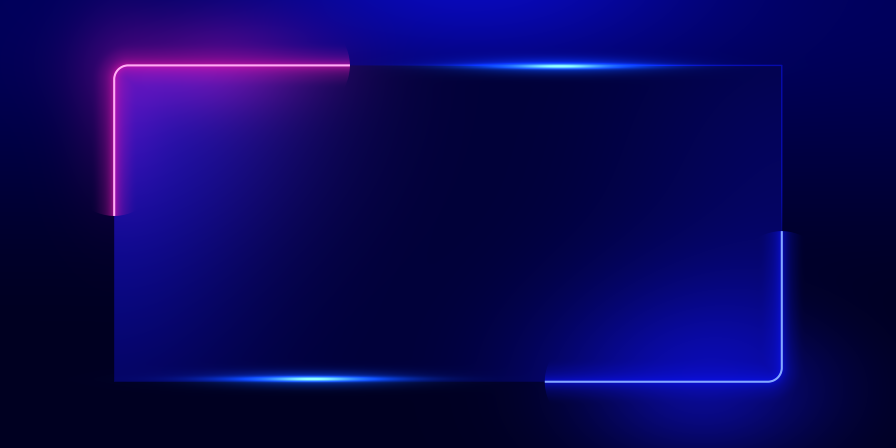
Reproduce this background procedurally as a WebGL 1 fragment shader.

```glsl
precision highp float;
// Neon frame: a dark blue panel with pink and blue glowing corners and two light flares.

uniform vec2 u_resolution;

const vec2 CENTER = vec2(1.0, 0.501);
const vec2 HALF_SIZE = vec2(0.745, 0.353);
const float CORNER = 0.031;

const vec3 NIGHT = vec3(0.0, 0.0, 0.13);
const vec3 PANEL = vec3(0.0, 0.0, 0.205);
const vec3 ROYAL = vec3(0.05, 0.05, 0.58);
const vec3 VIOLET = vec3(0.12, 0.05, 0.25);
const vec3 PINK = vec3(0.88, 0.08, 0.68);
const vec3 PINK_CORE = vec3(1.0, 0.68, 0.96);
const vec3 BLUE = vec3(0.04, 0.07, 0.95);
const vec3 BLUE_CORE = vec3(0.52, 0.66, 1.0);
const vec3 AZURE = vec3(0.04, 0.38, 1.0);

// Signed distance to a box with rounded corners
float roundedBox(vec2 p, vec2 halfSize, float radius) {
    vec2 q = abs(p) - halfSize + radius;
    return length(max(q, 0.0)) + min(max(q.x, q.y), 0.0) - radius;
}

// Soft elliptical spot
float spot(vec2 p, vec2 center, vec2 size) {
    vec2 q = (p - center) / size;
    return exp(-dot(q, q));
}

// Antialiased stroke around zero distance
float stroke(float d, float width, float pixel) {
    return 1.0 - smoothstep(max(width - 0.6 * pixel, 0.0), width + 0.6 * pixel, abs(d));
}

// Coverage of a half plane: one where x is positive
float cover(float x, float pixel) {
    return smoothstep(-0.6 * pixel, 0.6 * pixel, x);
}

// Backdrop outside the panel
vec3 backdrop(vec2 p) {
    vec3 color = NIGHT + vec3(0.0, 0.0, 0.22) * smoothstep(0.25, 1.0, p.y);
    color += ROYAL * 0.68 * spot(p, vec2(1.06, 1.06), vec2(0.5, 0.22));
    color += ROYAL * 0.75 * spot(p, vec2(1.57, 0.13), vec2(0.27, 0.16));
    return color;
}

// Panel interior: dark diagonal with lit corners
vec3 interior(vec2 p) {
    vec3 color = PANEL;
    color += ROYAL * 0.52 * spot(p, vec2(0.22, 0.5), vec2(0.36, 0.5));
    color += VIOLET * spot(p, vec2(0.42, 0.80), vec2(0.36, 0.32));
    color += ROYAL * 0.28 * spot(p, vec2(1.78, 0.55), vec2(0.42, 0.5));
    color += ROYAL * 0.75 * spot(p, vec2(1.56, 0.13), vec2(0.36, 0.24));
    return color;
}

// Neon tube with a tight halo and a bright core
vec3 neon(vec3 color, float d, vec3 halo, vec3 core, float mask, float pixel) {
    float glow = 0.72 * exp(-abs(d) / 0.017) * (1.0 - smoothstep(0.03, 0.055, abs(d)));
    color = mix(color, halo, glow * mask);
    return mix(color, core, stroke(d, 0.0023, pixel) * mask);
}

// Horizontal lens flare with long thin tails
vec3 flare(vec2 p, vec2 center) {
    vec3 light = AZURE * 0.45 * spot(p, center, vec2(0.22, 0.018));
    light += AZURE * 0.75 * spot(p, center, vec2(0.20, 0.006));
    light += vec3(0.55, 0.6, 0.5) * spot(p, center, vec2(0.085, 0.0045));
    return light;
}

void main() {
    float pixel = 1.0 / u_resolution.y;
    vec2 p = gl_FragCoord.xy * pixel;
    p.x *= 2.0 * u_resolution.y / u_resolution.x;
    vec2 q = p - CENTER;

    // Only the two neon corners are rounded
    float radius = q.x * q.y < 0.0 ? CORNER : 0.0;
    float d = roundedBox(q, HALF_SIZE, radius);
    vec3 color = mix(backdrop(p), interior(p), cover(-d, pixel));

    // Faint border toward the upper right
    float border = smoothstep(0.75, 1.35, p.x) * smoothstep(0.4, 0.6, p.y);
    color = mix(color, BLUE, 0.55 * stroke(d, 0.0016, pixel) * border);

    // Wide pink haze
    color += PINK * vec3(0.34, 0.3, 0.2) * spot(p, vec2(0.48, 0.86), vec2(0.24, 0.11));
    color += PINK * vec3(0.16, 0.1, 0.1) * spot(p, vec2(0.26, 0.76), vec2(0.10, 0.2));

    // Neon corners with slightly curved ends
    float bend = 5.0 * d * d;
    float pinkMask = cover(0.781 - bend - p.x, pixel) * cover(p.y - 0.518 - bend, pixel);
    float blueMask = cover(p.x - 1.216 - bend, pixel) * cover(0.484 - bend - p.y, pixel);
    color = neon(color, d, PINK, PINK_CORE, pinkMask, pixel);
    color = neon(color, d, BLUE, BLUE_CORE, blueMask, pixel);

    color += flare(p, vec2(1.25, 0.852));
    color += flare(p, vec2(0.698, 0.154));

    gl_FragColor = vec4(clamp(color, 0.0, 1.0), 1.0);
}
```
